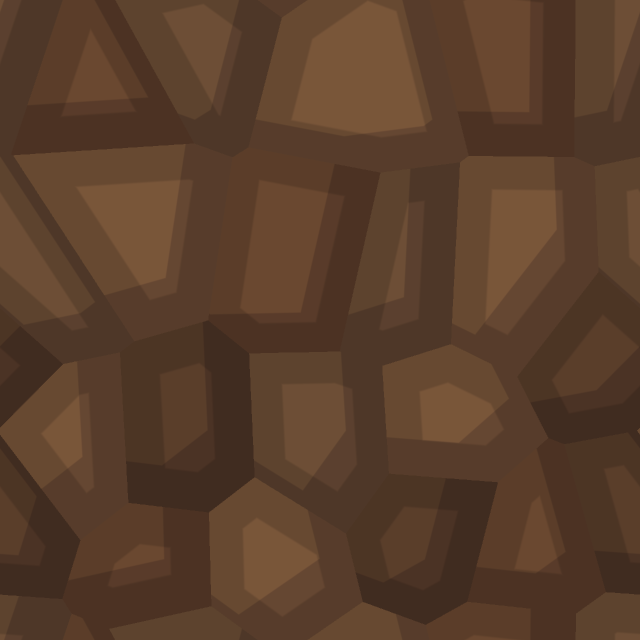
Write a three.js fragment shader that draws this texture.

```glsl
// Tiling brown rock: flat angular stones with cast shade and bright inset facets.
varying vec2 vUv;

const vec2 GRID = vec2(5.0, 4.0); // stones across and up; rows must be even

vec2 hash2(vec2 p) {
  return fract(sin(vec2(dot(p, vec2(127.1, 311.7)), dot(p, vec2(269.5, 183.3)))) * 43758.5453);
}

// Centre of a stone in canvas units; odd rows are shifted by half a stone
vec2 stoneCentre(vec2 id) {
  vec2 jitter = (hash2(mod(id, GRID) + 3.0) - 0.5) * 0.8;
  return (id + 0.5 + vec2(0.5 * mod(id.y, 2.0) - 0.25, 0.0) + jitter) / GRID;
}

// Spreads four tones evenly over the stones
vec3 stoneTone(vec2 cell) {
  float rank = mod((cell.x + cell.y * GRID.x) * 7.0, 20.0);
  if (rank < 3.5) return vec3(0.300, 0.207, 0.142);
  if (rank < 8.5) return vec3(0.355, 0.240, 0.160);
  if (rank < 13.5) return vec3(0.365, 0.262, 0.180);
  return vec3(0.405, 0.287, 0.192);
}

vec3 rock(vec2 p) {
  vec2 base = floor(p * GRID);

  // Nearest stone
  vec2 owner = base;
  vec2 toOwner = vec2(0.0);
  float nearest = 10.0;
  for (int j = -2; j <= 2; j++) {
    for (int i = -2; i <= 2; i++) {
      vec2 id = base + vec2(float(i), float(j));
      vec2 r = stoneCentre(id) - p;
      float d = dot(r, r);
      if (d < nearest) {
        nearest = d;
        owner = id;
        toOwner = r;
      }
    }
  }

  // Distances to its straight sides, offset for the shade and the facet
  vec2 cell = mod(owner, GRID);
  vec2 vary = hash2(cell + 17.0);
  vec2 shadeShift = vec2(1.0, -1.0) * mix(0.055, 0.075, vary.x);
  float inset = mix(0.046, 0.062, vary.y);
  float lit = 1.0;
  float facet = 1.0;
  for (int j = -2; j <= 2; j++) {
    for (int i = -2; i <= 2; i++) {
      vec2 r = stoneCentre(owner + vec2(float(i), float(j))) - p;
      vec2 across = r - toOwner;
      if (dot(across, across) > 1e-6) {
        vec2 normal = normalize(across);
        float side = dot(0.5 * (r + toOwner), normal);
        lit = min(lit, side - dot(normal, shadeShift));
        facet = min(facet, side - inset);
      }
    }
  }

  // Shade falls to the lower right; the facet lies over both parts
  vec3 color = stoneTone(cell);
  color *= mix(vec3(0.84, 0.825, 0.87), vec3(1.0), smoothstep(-0.001, 0.001, lit));
  return color * mix(1.0, 1.17, smoothstep(-0.002, 0.002, facet));
}

void main() {
  // Four samples smooth the borders between stones
  vec3 color = vec3(0.0);
  for (int k = 0; k < 4; k++) {
    vec2 corner = vec2(mod(float(k), 2.0), floor(float(k) / 2.0)) - 0.5;
    color += rock(vUv + corner / 1024.0);
  }
  gl_FragColor = vec4(color / 4.0, 1.0);
}
```
